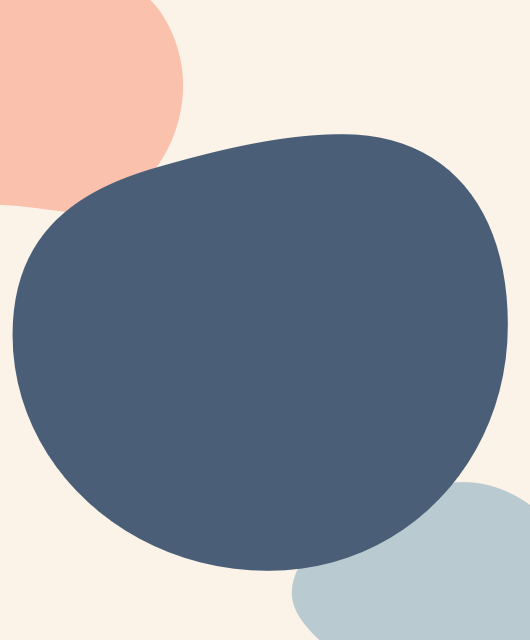
This background is drawn by a Shadertoy shader. Its source:

```glsl
// Flat organic blobs on cream: a large navy pebble over a peach shape at the
// upper left and a pale blue one at the lower right. Each outline is a closed
// chain of cubic Bezier arcs, turned into a signed distance and filled.

#define CREAM     vec3(0.984, 0.953, 0.906)
#define NAVY      vec3(0.290, 0.373, 0.467)
#define PEACH     vec3(0.980, 0.757, 0.678)
#define PALE_BLUE vec3(0.729, 0.792, 0.820)
#define ARTBOARD  vec2(634.0, 768.0)  // design units spanning the canvas
#define ARC_STEPS 24                  // chords per Bezier arc

// Outline state: x = squared distance so far, y = +1 outside or -1 inside
const vec2 EMPTY = vec2(1e9, 1.0);

vec2 bezier(vec2 a, vec2 b, vec2 c, vec2 d, float t) {
    float k = 1.0 - t;
    return k*k*k*a + 3.0*k*k*t*b + 3.0*k*t*t*c + t*t*t*d;
}

// Adds one arc: nearest chord distance and even-odd crossings
void addArc(inout vec2 state, vec2 p, vec2 a, vec2 b, vec2 c, vec2 d) {
    vec2 start = a;
    for (int i = 1; i <= ARC_STEPS; i++) {
        vec2 end = i == ARC_STEPS ? d : bezier(a, b, c, d, float(i) / float(ARC_STEPS));
        vec2 chord = end - start;
        vec2 toP = p - start;
        vec2 gap = toP - chord * clamp(dot(toP, chord) / dot(chord, chord), 0.0, 1.0);
        state.x = min(state.x, dot(gap, gap));
        if ((start.y > p.y) != (end.y > p.y) &&
            toP.x < chord.x * toP.y / chord.y) state.y = -state.y;
        start = end;
    }
}

float signedDistance(vec2 state) {
    return state.y * sqrt(state.x);
}

float navyPebble(vec2 p) {
    vec2 s = EMPTY;
    vec2 top = vec2(410, 161), right = vec2(607.5, 390), bottom = vec2(321, 685);
    vec2 left = vec2(15, 402), shoulder = vec2(187, 201);
    addArc(s, p, top, top + vec2(125, 0), right - vec2(0, 140), right);
    addArc(s, p, right, right + vec2(0, 165), bottom + vec2(162, 0), bottom);
    addArc(s, p, bottom, bottom - vec2(169, 0), left + vec2(0, 156), left);
    addArc(s, p, left, left - vec2(0, 126), shoulder + vec2(-90, 26), shoulder);
    addArc(s, p, shoulder, shoulder + vec2(70, -20), top - vec2(75, 0), top);
    return signedDistance(s);
}

float peachBlob(vec2 p) {
    vec2 s = EMPTY;
    vec2 top = vec2(180, 0), right = vec2(219, 102), waist = vec2(187, 201);
    vec2 bottom = vec2(77, 254), left = vec2(0, 246);
    addArc(s, p, top, vec2(202, 22), vec2(219, 62), right);
    addArc(s, p, right, vec2(219, 140), vec2(206, 175), waist);
    addArc(s, p, waist, vec2(165, 235), vec2(120, 259), bottom);
    addArc(s, p, bottom, vec2(50, 251), vec2(25, 246.5), left);
    // Closes beyond the canvas corner
    addArc(s, p, left, vec2(-300, 240), vec2(-100, -300), top);
    return signedDistance(s);
}

float paleBlueBlob(vec2 p) {
    vec2 s = EMPTY;
    vec2 left = vec2(349, 711), top = vec2(554, 578.5);
    vec2 right = vec2(634, 606), bottom = vec2(382, 768);
    addArc(s, p, left, vec2(349, 650), vec2(460, 578.5), top);
    addArc(s, p, top, vec2(585, 578.5), vec2(612, 590), right);
    // Closes beyond the canvas corner
    addArc(s, p, right, vec2(920, 815), vec2(600, 975), bottom);
    addArc(s, p, bottom, vec2(363, 750), vec2(349, 732), left);
    return signedDistance(s);
}

// Coverage of a filled shape with a one-pixel soft edge
float fill(float dist, float pixel) {
    return clamp(0.5 - dist / pixel, 0.0, 1.0);
}

void mainImage(out vec4 fragColor, in vec2 fragCoord) {
    // Design space runs from the top left downwards
    vec2 uv = fragCoord / iResolution.xy;
    vec2 p = vec2(uv.x, 1.0 - uv.y) * ARTBOARD;
    float pixel = ARTBOARD.y / iResolution.y;

    // Paint back to front
    vec3 color = CREAM;
    color = mix(color, PEACH, fill(peachBlob(p), pixel));
    color = mix(color, PALE_BLUE, fill(paleBlueBlob(p), pixel));
    color = mix(color, NAVY, fill(navyPebble(p), pixel));
    fragColor = vec4(color, 1.0);
}
```
